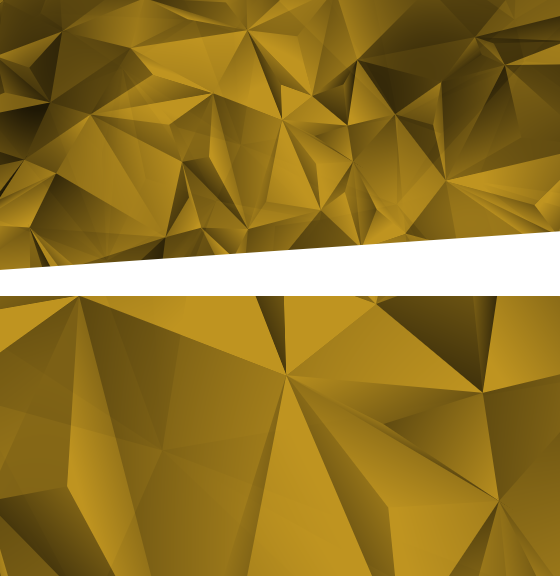
Top, the full canvas; bottom, a detail of the centre.
Write a WebGL 2 fragment shader that draws this background.

```glsl
#version 300 es
precision highp float;

uniform vec2 u_resolution;
out vec4 fragColor;

const vec3 GOLD = vec3(1.0, 0.775, 0.168);   // hue at full tone
const vec3 PAPER = vec3(1.0);
const float CELL = 0.25;          // mesh cell, in canvas heights
const float OVERLAY_CELL = 0.42;  // cell of the faint second mesh
const float JITTER = 0.92;        // vertex freedom inside its cell
const float SPLIT_CHANCE = 0.5;   // share of facets cut into three
const float MESH_ANGLE = 0.45;
const float BASE_TONE = 0.49;
const float FLAT_CONTRAST = 0.36; // facet to facet
const float RAMP_CONTRAST = 0.38; // across one facet
const float OVERLAY_CONTRAST = 0.13;
const float MIN_TONE = 0.12;
const float MAX_TONE = 0.75;
const float SLOPE_LEFT = 0.036;   // height of the paper edge
const float SLOPE_RIGHT = 0.174;

float hash(vec2 p) {
    return fract(sin(dot(p, vec2(127.1, 311.7))) * 43758.5453);
}

float wedge(vec2 a, vec2 b) {
    return a.x * b.y - a.y * b.x;
}

float blob(vec2 p, vec2 center, vec2 radius) {
    vec2 d = (p - center) / radius;
    return exp(-dot(d, d));
}

vec2 vertex(vec2 cell, float seed) {
    vec2 r = vec2(hash(cell + seed), hash(cell + seed + 37.3));
    return cell + 0.5 + (r - 0.5) * JITTER;
}

// Adds one shaded triangle: sum.x is weighted tone, sum.y is coverage
void addFacet(vec2 p, vec2 a, vec2 b, vec2 c, vec2 id, float px, inout vec2 sum) {
    vec3 bary = vec3(wedge(c - b, p - b), wedge(a - c, p - c), wedge(b - a, p - a));
    vec3 edge = bary / max(vec3(length(c - b), length(a - c), length(b - a)), 1e-4);
    float cover = clamp(0.5 + min(edge.x, min(edge.y, edge.z)) / px, 0.0, 1.0);
    bary = clamp(bary / max(wedge(b - a, c - a), 1e-4), 0.0, 1.0);
    vec3 corners = vec3(hash(id + 3.1), hash(id + 5.7), hash(id + 9.2));
    float tone = FLAT_CONTRAST * (hash(id) - 0.5)
               + RAMP_CONTRAST * dot(bary, corners - 0.5);
    sum += cover * vec2(tone, 1.0);
}

// Draws a triangle whole, or fanned around an inner point
void addTriangle(vec2 p, vec2 a, vec2 b, vec2 c, vec2 id, float px, inout vec2 sum) {
    if (hash(id + 11.9) > SPLIT_CHANCE) {
        addFacet(p, a, b, c, id, px, sum);
        return;
    }
    vec3 w = 0.15 + vec3(hash(id + 13.3), hash(id + 17.1), hash(id + 19.6));
    vec2 q = (a * w.x + b * w.y + c * w.z) / (w.x + w.y + w.z);
    addFacet(p, a, b, q, id + 0.21, px, sum);
    addFacet(p, b, c, q, id + 0.43, px, sum);
    addFacet(p, c, a, q, id + 0.67, px, sum);
}

// Tone offset of an irregular triangle mesh on a jittered grid
float mesh(vec2 p, float px, float seed) {
    vec2 sum = vec2(0.0);
    for (int j = -1; j <= 0; j++) {
        for (int i = -1; i <= 0; i++) {
            vec2 cell = floor(p) + vec2(i, j);
            vec2 a = vertex(cell, seed);
            vec2 b = vertex(cell + vec2(1, 0), seed);
            vec2 c = vertex(cell + vec2(0, 1), seed);
            vec2 d = vertex(cell + vec2(1, 1), seed);
            vec2 id = cell + seed + 0.5;
            // The diagonal with the larger smallest area never folds
            float rising = min(wedge(b - a, d - a), wedge(d - a, c - a));
            float falling = min(wedge(b - a, c - a), wedge(d - b, c - b));
            if (rising > falling) {
                addTriangle(p, a, b, d, id, px, sum);
                addTriangle(p, a, d, c, id + 0.31, px, sum);
            } else {
                addTriangle(p, a, b, c, id, px, sum);
                addTriangle(p, b, d, c, id + 0.31, px, sum);
            }
        }
    }
    return sum.x / max(sum.y, 1e-3);
}

// Broad light and shade over the canvas
float lighting(vec2 uv) {
    return 0.13 * blob(uv, vec2(0.50, 0.55), vec2(0.16, 0.45))
         + 0.17 * blob(uv, vec2(0.78, 0.22), vec2(0.18, 0.25))
         + 0.07 * blob(uv, vec2(0.24, 0.60), vec2(0.10, 0.25))
         - 0.19 * blob(uv, vec2(0.06, 0.62), vec2(0.10, 0.35))
         - 0.17 * blob(uv, vec2(0.74, 0.85), vec2(0.17, 0.35));
}

void main() {
    vec2 uv = gl_FragCoord.xy / u_resolution;
    vec2 p = gl_FragCoord.xy / u_resolution.y;
    float px = 1.0 / u_resolution.y;

    // Faceted gold
    float s = sin(MESH_ANGLE), k = cos(MESH_ANGLE);
    vec2 turned = mat2(k, s, -s, k) * p;
    float tone = BASE_TONE + lighting(uv) + mesh(turned / CELL, px / CELL, 4.0);
    tone += OVERLAY_CONTRAST * mesh(p / OVERLAY_CELL, px / OVERLAY_CELL, 21.0);
    vec3 color = GOLD * clamp(tone, MIN_TONE, MAX_TONE);

    // Slanted paper edge
    float above = uv.y - mix(SLOPE_LEFT, SLOPE_RIGHT, uv.x);
    color = mix(PAPER, color, clamp(0.5 + above / px, 0.0, 1.0));
    fragColor = vec4(color, 1.0);
}
```
